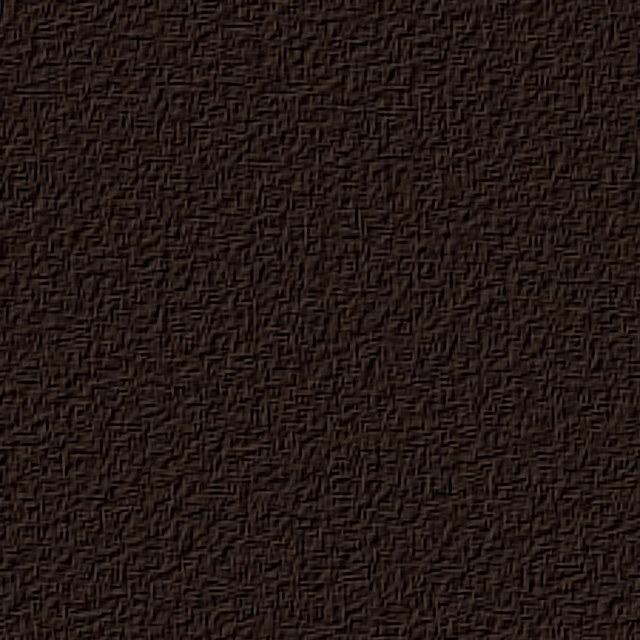
A three.js fragment shader for this texture:

```glsl
#define SHADOW vec3(0.07, 0.03, 0.02)
#define HIGHLIGHT vec3(0.24, 0.19, 0.165)
#define THREADS_ACROSS 225.0
#define THREADS_ALONG 72.0
#define PATCH_SCALE 88.0
#define LUMP_SCALE 110.0
#define LUMP_HEIGHT 0.35
#define RELIEF_STEP 0.0016
#define RELIEF_GAIN 1.9
#define BASE_LEVEL 0.39
#define TINT_SCALE 45.0
#define TINT_AMOUNT 0.028

varying vec2 vUv;

float hash(vec2 p) {
  return fract(sin(dot(p, vec2(127.1, 311.7))) * 43758.5453);
}

float noise(vec2 p) {
  vec2 cell = floor(p);
  vec2 f = fract(p);
  f = f * f * (3.0 - 2.0 * f);
  float bottom = mix(hash(cell), hash(cell + vec2(1.0, 0.0)), f.x);
  float top = mix(hash(cell + vec2(0.0, 1.0)), hash(cell + vec2(1.0, 1.0)), f.x);
  return mix(bottom, top, f.y);
}

// Upright and level threads cross, one or the other leading, over soft lumps
float weaveHeight(vec2 p) {
  float upright = noise(p * vec2(THREADS_ACROSS, THREADS_ALONG) + 13.0);
  float level = noise(p * vec2(THREADS_ALONG, THREADS_ACROSS) + 57.0);
  float lead = smoothstep(0.25, 0.75, noise(p * PATCH_SCALE + 91.0));
  float lumps = noise(p * LUMP_SCALE + 37.0);
  return mix(upright, level, mix(0.12, 0.88, lead)) + LUMP_HEIGHT * lumps;
}

void main() {
  // Slight wander keeps the threads off a strict grid
  vec2 wander = vec2(noise(vUv * 24.0 + 5.0), noise(vUv * 24.0 + 71.0)) - 0.5;
  vec2 p = vUv + 0.003 * wander;

  // Emboss, lit from the upper left
  vec2 toLight = vec2(-1.0, 1.0) * RELIEF_STEP;
  float slope = weaveHeight(p - toLight) - weaveHeight(p + toLight);

  // Lit faces flatten out, so the creases stay the strongest marks
  float relief = RELIEF_GAIN * slope;
  relief *= relief > 0.0 ? 1.0 / (1.0 + 0.25 * relief) : 1.0;
  float shade = clamp(BASE_LEVEL + relief, -0.33, 1.2);
  vec3 color = mix(SHADOW, HIGHLIGHT, shade);

  // Faint drift between olive brown and cool grey
  float warmth = noise(vUv * TINT_SCALE + 23.0) - 0.5;
  color += TINT_AMOUNT * warmth * vec3(0.5, 0.1, -0.6);

  gl_FragColor = vec4(max(color, 0.0), 1.0);
}
```
